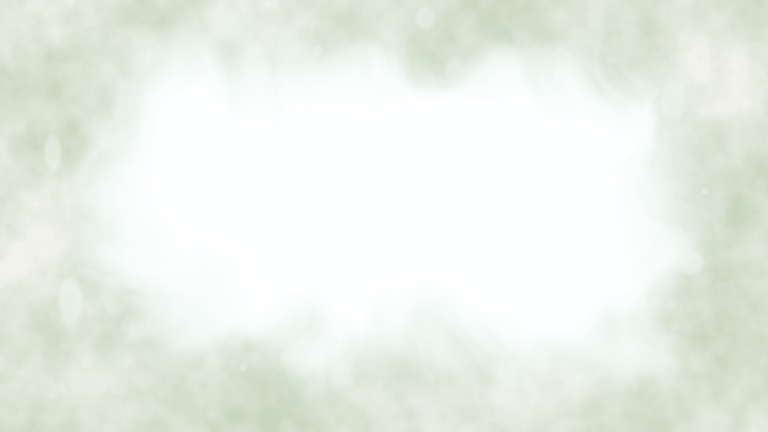
Give the GLSL for this background, as a WebGL 2 fragment shader.

```glsl
#version 300 es
precision highp float;
// A soft white glow with a minty, wispy rim over sage green and ivory clouds.
// The glow is a noise-warped rounded box; clouds are fractal noise steered by
// broad puffs; pale droplets are scattered around the rim by a hash.

#define GLOW_CENTER vec2(0.925, 0.515)
#define GLOW_HALF vec2(0.685, 0.375)
#define GLOW_CORNER 0.25
#define WISP_WARP 0.12
#define CLOUD_SCALE 6.0
#define DROPLETS 60
#define SAGE vec3(0.790, 0.842, 0.755)
#define IVORY vec3(0.945, 0.950, 0.925)
#define MINT vec3(0.925, 0.970, 0.953)
#define WHITE vec3(0.998, 1.0, 1.0)

uniform vec2 u_resolution;
out vec4 fragColor;

float hash(vec2 p) {
    vec3 q = fract(p.xyx * vec3(0.1031, 0.1030, 0.0973));
    q += dot(q, q.yzx + 33.33);
    return fract((q.x + q.y) * q.z);
}

float noise(vec2 p) {
    vec2 i = floor(p), f = fract(p);
    f = f * f * f * (f * (f * 6.0 - 15.0) + 10.0);
    return mix(mix(hash(i), hash(i + vec2(1, 0)), f.x),
               mix(hash(i + vec2(0, 1)), hash(i + vec2(1, 1)), f.x), f.y);
}

float fbm(vec2 p) {
    float sum = 0.0, amp = 0.5;
    for (int i = 0; i < 5; i++) {
        sum += amp * noise(p);
        p = mat2(0.8, 0.6, -0.6, 0.8) * p * 2.03 + 17.0;
        amp *= 0.5;
    }
    return sum / 0.97;
}

float roundedBox(vec2 p, vec2 halfSize, float radius) {
    vec2 q = abs(p) - halfSize + radius;
    return length(max(q, 0.0)) + min(max(q.x, q.y), 0.0) - radius;
}

float puff(vec2 p, float x, float y, float radius) {
    vec2 q = (p - vec2(x, y)) / radius;
    return exp(-dot(q, q));
}

// Soft-edged ellipse that is slightly brighter towards its rim
float droplet(vec2 p, vec2 center, vec2 radii) {
    float d = length((p - center) / radii);
    return smoothstep(1.2, 0.6, d) * (0.65 + 0.35 * min(d * d, 1.0));
}

// Sage and ivory cloud cover
vec3 clouds(vec2 p) {
    vec2 w = p + 0.10 * (vec2(fbm(p * 7.0), fbm(p * 7.0 + 40.0)) - 0.5);
    float pale = puff(w, 0.04, 0.36, 0.11) + puff(w, 0.27, 0.07, 0.10)
               + puff(w, 0.54, 0.97, 0.12) + puff(w, 1.60, 0.87, 0.11)
               + puff(w, 1.72, 0.72, 0.08) + puff(w, 1.28, 0.08, 0.11)
               + puff(w, 0.08, 0.50, 0.09) + puff(w, 0.03, 0.94, 0.09);
    float dark = puff(w, 0.10, 0.19, 0.12) + puff(w, 0.14, 0.74, 0.13)
               + puff(w, 1.75, 0.53, 0.14) + puff(w, 1.17, 0.95, 0.13)
               + puff(w, 0.53, 0.10, 0.13) + puff(w, 1.68, 0.14, 0.14);
    float cover = 0.48 + 0.9 * (fbm(p * CLOUD_SCALE) - 0.5)
                + 0.6 * (fbm(p * 24.0) - 0.5) + 0.36 * pale - 0.24 * dark;
    return mix(SAGE, IVORY, clamp(cover, 0.0, 1.0));
}

// Droplets follow an ellipse-like ring just around the rim of the glow
float rimDroplets(vec2 p) {
    float light = 0.0;
    for (int i = 0; i < DROPLETS; i++) {
        float k = float(i);
        float angle = 6.2832 * (k + hash(vec2(k, 3.0))) / float(DROPLETS);
        vec2 dir = vec2(cos(angle), sin(angle));
        vec2 ring = sign(dir) * pow(abs(dir), vec2(0.65)) * GLOW_HALF;
        vec2 center = GLOW_CENTER + ring * mix(0.80, 1.06, hash(vec2(k, 11.0)));
        float size = mix(0.009, 0.036, pow(hash(vec2(k, 23.0)), 2.0));
        vec2 radii = size * vec2(1.0, mix(0.9, 1.7, hash(vec2(k, 31.0))));
        light += droplet(p, center, radii) * mix(0.15, 0.5, hash(vec2(k, 47.0)));
    }
    return light;
}

void main() {
    vec2 p = gl_FragCoord.xy / u_resolution.y;
    p.x += 0.5 * (16.0 / 9.0 - u_resolution.x / u_resolution.y);

    // Distance to the glow, with broad billows and smooth upright wisps
    vec2 warp = vec2(noise(p * 7.0 + 9.0), noise(p * 7.0 + 61.0)) - 0.5;
    float d = roundedBox(p + WISP_WARP * warp - GLOW_CENTER, GLOW_HALF, GLOW_CORNER);
    d += 0.10 * (fbm(p * vec2(13.0, 8.0) + 2.0 * warp) - 0.5);

    // Cloud cover, then the wide minty rim, then the white core
    vec3 color = clouds(p);
    color = mix(color, MINT, 0.93 * smoothstep(0.085, -0.12, d));
    float core = smoothstep(0.025, -0.185, d);
    core *= 1.0 - 0.35 * puff(p, 0.99, 0.25, 0.08) - 0.25 * puff(p, 0.47, 0.33, 0.09);
    vec2 thin = p * vec2(2.5, 1.0) + vec2(0.05 * noise(p * 12.0), 0.0);
    core *= 1.0 - 0.35 * puff(thin, 2.21, 0.25, 0.06) - 0.5 * puff(thin, 2.12, 0.85, 0.04);
    color = mix(color, WHITE, core);

    // Scattered droplets plus the larger ones at the far left and right
    float light = rimDroplets(p);
    light += 0.55 * droplet(p, vec2(0.122, 0.648), vec2(0.020, 0.042));
    light += 0.65 * droplet(p, vec2(0.163, 0.300), vec2(0.028, 0.060));
    light += 0.60 * droplet(p, vec2(1.600, 0.393), vec2(0.028, 0.030));
    light += 0.50 * droplet(p, vec2(0.985, 0.957), vec2(0.024, 0.028));
    color = mix(color, mix(MINT, WHITE, 0.3), min(light, 0.8) * (1.0 - core));

    fragColor = vec4(color, 1.0);
}
```
